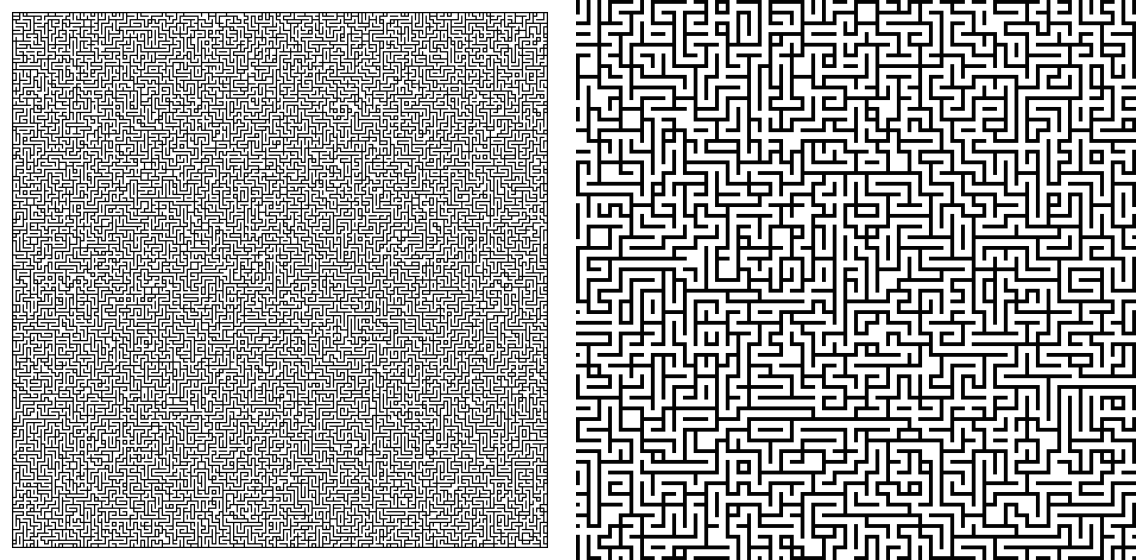
Left, the full canvas; right, a detail of the centre.
A three.js fragment shader for this pattern:

```glsl
// Fine black labyrinth on white inside a thin square frame. Checkerboard
// knots of a lattice each lay a two-arm bar, upright or flat; some bars bend
// and some junctions turn, and walls are drawn with exact pixel coverage.

#define CELLS 150.0       // cells along one side
#define MARGIN 0.0225     // blank rim, in canvas units
#define WALL_WIDTH 0.355  // wall thickness, in cells
#define BEND_SHARE 0.12   // share of bars bent at random
#define TURN_SHARE 0.6    // share of parallel junctions turned
#define PAPER vec3(1.0)
#define INK vec3(0.01)

varying vec2 vUv;

float hash(vec2 p, float seed) {
  vec3 q = fract((p.xyx + seed * vec3(17.3, 41.7, 17.3)) * 0.1031);
  q += dot(q, q.yzx + 33.33);
  return fract((q.x + q.y) * q.z);
}

float coin(vec2 p, float seed) {
  return hash(p, seed) < 0.5 ? -1.0 : 1.0;
}

// 1 for an upright bar, 0 for a flat one
float upright(vec2 knot) {
  return step(0.5, hash(knot, 1.0));
}

// Upright bars beside a junction (x) and above or below it (y)
vec2 uprightAround(vec2 joint) {
  vec2 dx = vec2(1.0, 0.0);
  vec2 dy = vec2(0.0, 1.0);
  return vec2(upright(joint + dx) + upright(joint - dx),
              upright(joint + dy) + upright(joint - dy));
}

// Number of bars that reach a junction
float armsAt(vec2 joint) {
  vec2 n = uprightAround(joint);
  return 2.0 - n.x + n.y;
}

// Is there a wall from a knot towards its neighbour in direction dir?
bool hasWall(vec2 knot, vec2 dir) {
  vec2 axis = upright(knot) > 0.5 ? vec2(0.0, 1.0) : vec2(1.0, 0.0);
  vec2 tip = axis * coin(knot, 2.0);
  vec2 lean = axis.yx * coin(knot, 3.0);

  // Bending opens closed boxes and thins out crossings
  bool bent = hash(knot, 4.0) < BEND_SHARE
           || armsAt(knot + lean) < 0.5
           || armsAt(knot + tip) > 3.5;
  if (bent && dot(dir, tip) > 0.5) return false;
  if (bent && dot(dir, lean) > 0.5) return true;

  // A junction among four parallel bars may turn by a quarter
  vec2 joint = knot + dir;
  vec2 n = uprightAround(joint);
  bool parallel = abs(n.x + n.y - 2.0) > 1.5;
  bool turned = parallel && hash(joint, 5.0) < TURN_SHARE;
  return (abs(dot(dir, axis)) > 0.5) != turned;
}

// Wall test for any lattice edge, including the frame
bool edgeWall(vec2 v, vec2 dir) {
  vec2 next = v + dir;
  vec2 mid = abs(0.5 * (v + next) - 0.5 * CELLS);
  float reach = max(mid.x, mid.y);
  if (reach > 0.5 * CELLS + 0.25) return false;
  if (reach > 0.5 * CELLS - 0.25) return true;
  bool isKnot = mod(v.x + v.y, 2.0) < 0.5;
  if (isKnot) return hasWall(v, dir);
  return hasWall(next, -dir);
}

// Share of a pixel centred at x that lies between lo and hi
float overlap(float x, float lo, float hi, float pixel) {
  float span = min(hi, x + 0.5 * pixel) - max(lo, x - 0.5 * pixel);
  return clamp(span / pixel, 0.0, 1.0);
}

void main() {
  float cell = (1.0 - 2.0 * MARGIN) / CELLS;
  vec2 pixel = max(fwidth(vUv) / cell, vec2(0.0001));
  vec2 pos = (vUv - MARGIN) / cell;
  vec2 vertex = clamp(floor(pos + 0.5), 0.0, CELLS);
  vec2 p = pos - vertex;
  float halfWall = 0.5 * WALL_WIDTH;

  // Disjoint arms around the nearest vertex, then the square between them
  float ink = 0.0;
  float joined = 0.0;
  vec2 dir = vec2(1.0, 0.0);
  for (int i = 0; i < 4; i++) {
    if (edgeWall(vertex, dir)) {
      vec2 side = abs(dir.yx);
      ink += overlap(dot(p, dir), halfWall, 1.0, dot(pixel, abs(dir)))
           * overlap(dot(p, side), -halfWall, halfWall, dot(pixel, side));
      joined = 1.0;
    }
    dir = vec2(-dir.y, dir.x);
  }
  ink += joined * overlap(p.x, -halfWall, halfWall, pixel.x)
                * overlap(p.y, -halfWall, halfWall, pixel.y);

  gl_FragColor = vec4(mix(PAPER, INK, clamp(ink, 0.0, 1.0)), 1.0);
}
```
